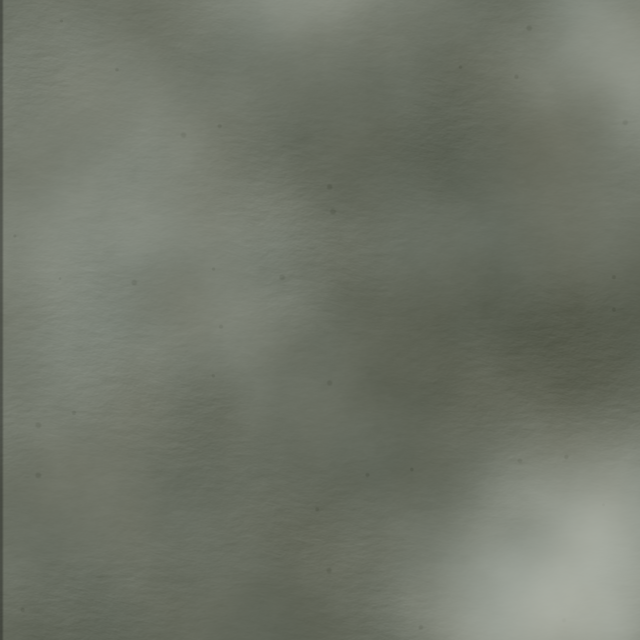
Reproduce this texture procedurally as a WebGL 1 fragment shader.

```glsl
precision highp float;
// Misty grey-green clouds over faintly creased old paper.

uniform vec2 u_resolution;

const vec3 SHADOW = vec3(0.340, 0.358, 0.308);
const vec3 MIST = vec3(0.670, 0.690, 0.652);

vec2 hash2(vec2 cell) {
  vec2 q = vec2(dot(cell, vec2(127.1, 311.7)), dot(cell, vec2(269.5, 183.3)));
  return fract(sin(q) * 43758.55);
}

float cornerSlope(vec2 cell, vec2 offset) {
  return dot(hash2(cell) * 2.0 - 1.0, offset);
}

float gradientNoise(vec2 p) {
  vec2 i = floor(p);
  vec2 f = fract(p);
  vec2 u = f * f * f * (f * (f * 6.0 - 15.0) + 10.0);
  vec2 e = vec2(1.0, 0.0);
  float low = mix(cornerSlope(i, f), cornerSlope(i + e.xy, f - e.xy), u.x);
  float high = mix(cornerSlope(i + e.yx, f - e.yx), cornerSlope(i + e.xx, f - e.xx), u.x);
  return mix(low, high, u.y);
}

float fbm(vec2 p, float gain) {
  float sum = 0.0;
  float amplitude = 1.0;
  for (int octave = 0; octave < 4; octave++) {
    sum += amplitude * gradientNoise(p);
    p = mat2(1.6, 1.2, -1.2, 1.6) * p + 7.3;
    amplitude *= gain;
  }
  return sum;
}

// Soft elliptical patch of light
float glow(vec2 p, vec2 centre, vec2 radius) {
  vec2 d = (p - centre) / radius;
  return exp(-dot(d, d));
}

// Broad light and shade: 0 is shadow, 1 is the brightest mist
float cloudTone(vec2 p) {
  vec2 warp = vec2(fbm(p * 3.5, 0.4), fbm(p * 3.5 + 19.0, 0.4));
  vec2 q = p + 0.09 * warp;
  float tone = 0.05;
  tone += 0.41 * glow(q, vec2(0.12, 0.60), vec2(0.36, 0.50));
  tone += 0.17 * glow(q, vec2(0.36, 0.48), vec2(0.10, 0.08));
  tone += 0.14 * glow(q, vec2(0.25, 0.76), vec2(0.08, 0.10));
  tone += 0.48 * glow(q, vec2(0.52, 1.03), vec2(0.20, 0.11));
  tone += 0.58 * glow(q, vec2(0.99, 0.90), vec2(0.16, 0.20));
  tone += 0.88 * glow(q, vec2(0.87, 0.06), vec2(0.21, 0.19));
  tone += 0.28 * glow(q, vec2(1.02, 0.24), vec2(0.18, 0.13));
  tone += 0.10 * glow(q, vec2(0.60, 0.62), vec2(0.50, 0.10));
  return tone + 0.17 * fbm(p * 5.0 + 3.0, 0.45);
}

// Wavy, mostly horizontal fibres
float fibres(vec2 p) {
  vec2 bend = vec2(0.0, 0.012 * gradientNoise(p * 9.0));
  return fbm((p + bend) * vec2(26.0, 62.0), 0.65);
}

// Side-lit relief of the fibres
float creaseRelief(vec2 p) {
  return fibres(p + vec2(0.0012, -0.0025)) - fibres(p);
}

// Sparse tiny dark flecks, at most one per cell
float flecks(vec2 p, float cells) {
  vec2 cell = floor(p * cells);
  vec2 random = hash2(cell + 41.0);
  float size = mix(0.04, 0.09, random.x);
  float dist = length(fract(p * cells) - mix(vec2(0.2), vec2(0.8), random));
  float present = step(0.86, hash2(cell + 87.0).x);
  return present * (1.0 - smoothstep(size * 0.3, size, dist));
}

void main() {
  vec2 p = gl_FragCoord.xy / u_resolution;
  float tone = cloudTone(p);

  // Paper surface, more creased in some places and fainter in the mist
  float creased = smoothstep(-0.35, 0.45, gradientNoise(p * 4.0 + 11.0));
  float clarity = 1.0 - 0.6 * smoothstep(0.35, 0.9, tone);
  tone += clarity * mix(0.04, 0.13, creased) * creaseRelief(p);
  tone += clarity * 0.022 * fbm(p * vec2(60.0, 85.0), 0.7);
  tone -= 0.12 * clarity * flecks(p, 13.0);

  vec3 color = mix(SHADOW, MIST, clamp(tone, -0.12, 1.12));

  // Slight drift between warm and cool greys
  color += vec3(0.012, 0.0, -0.008) * fbm(p * 4.0 + 31.0, 0.5);

  // Thin dark left border
  color *= mix(0.68, 1.0, smoothstep(0.002, 0.007, p.x));
  gl_FragColor = vec4(color, 1.0);
}
```
